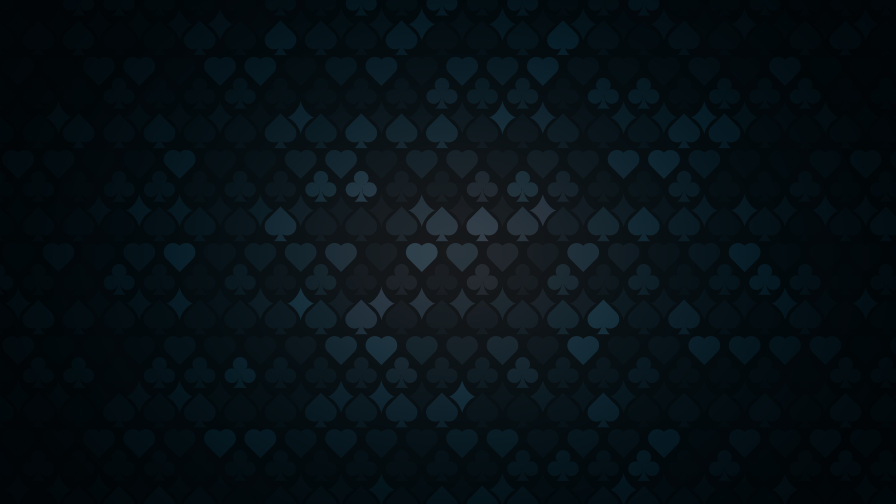
Give the GLSL for this pattern, as a WebGL 2 fragment shader.

```glsl
#version 300 es
precision highp float;
// Staggered rows of hearts, clubs, diamonds and spades under a soft central glow.
// Each suit is a distance function on its own repeating lattice; a hash per cell
// varies its brightness and tint, and radial gradients colour the whole.

#define COLUMNS 22.2           // repeats across the canvas
#define PERIOD 2.306           // height of a four-suit group, in columns
#define FIRST_HEART vec2(0.45, 1.77)
#define GLOW_CENTRE vec2(0.51, 0.5)
#define GLOW_FALLOFF 26.0
#define FAINTEST 0.16          // tone of the dimmest suit
#define EDGE_COLOR vec3(0.003, 0.018, 0.027)
#define TEAL_COLOR vec3(0.010, 0.055, 0.075)
#define CORE_COLOR vec3(0.085, 0.093, 0.103)
#define TEAL_LIGHT vec3(0.012, 0.090, 0.120)
#define CORE_LIGHT vec3(0.125, 0.165, 0.190)

uniform vec2 u_resolution;
out vec4 fragColor;

float hash(vec3 p) {
    p = fract(p * vec3(0.1031, 0.1130, 0.0973));
    p += dot(p, p.yzx + 33.33);
    return fract((p.x + p.y) * p.z);
}

float dot2(vec2 v) { return dot(v, v); }

// Heart with its tip at the origin, about 1.1 tall
float heartUnit(vec2 p) {
    p.x = abs(p.x);
    if (p.x + p.y > 1.0) return length(p - vec2(0.25, 0.75)) - 0.35355;
    float d = min(dot2(p - vec2(0.0, 1.0)), dot2(p - 0.5 * max(p.x + p.y, 0.0)));
    return sqrt(d) * sign(p.x - p.y);
}

float heart(vec2 p) {
    return heartUnit(p / 0.65 + vec2(0.0, 0.55)) * 0.65;
}

// Flared foot shared by clubs and spades
float stem(vec2 p, float top, float bottom) {
    float t = clamp((top - p.y) / (top - bottom), 0.0, 1.0);
    float side = (abs(p.x) - 0.03 - 0.13 * t * t * t) * 0.8;
    return max(side, max(p.y - top, bottom - p.y));
}

float club(vec2 p) {
    vec2 q = vec2(abs(p.x), p.y);
    float leaves = min(length(q - vec2(0.0, 0.2)), length(q - vec2(0.205, -0.08))) - 0.18;
    float middle = length(p - vec2(0.0, 0.01)) - 0.075;
    return min(min(leaves, middle), stem(p, 0.0, -0.38));
}

// Diamond with four concave arcs for sides
float diamond(vec2 p) {
    vec2 q = abs(p) / vec2(0.32, 0.40);
    float arc = (1.709 - length(q - 1.6)) * 0.35;
    return max(arc, (q.x + q.y - 1.0) * 0.25);
}

float spade(vec2 p) {
    float leaf = heartUnit(vec2(p.x, 0.43 - p.y) / 0.65) * 0.65;
    return min(leaf, stem(p, -0.05, -0.43));
}

float suitDistance(int suit, vec2 p) {
    if (suit == 0) return heart(p);
    if (suit == 1) return club(p);
    if (suit == 2) return diamond(p);
    return spade(p);
}

void main() {
    vec2 canvas = gl_FragCoord.xy / u_resolution.x;
    vec2 fromTop = vec2(canvas.x, u_resolution.y / u_resolution.x - canvas.y);
    vec2 p = fromTop * COLUMNS - FIRST_HEART;
    float pixel = COLUMNS / u_resolution.x;

    // Radial light: grey core inside a wide teal halo
    vec2 aspect = vec2(1.0, u_resolution.y / u_resolution.x);
    vec2 away = (gl_FragCoord.xy / u_resolution - GLOW_CENTRE) * aspect * vec2(1.0, 1.3);
    float r = length(away);
    float core = exp(-r * r * GLOW_FALLOFF);
    float halo = 1.0 - smoothstep(0.10, 0.60, r);
    vec3 color = mix(mix(EDGE_COLOR, TEAL_COLOR, halo), CORE_COLOR, core);
    vec3 light = mix(TEAL_LIGHT * mix(0.2, 1.0, halo), CORE_LIGHT, core);

    // Row offset of each suit within a group; clubs and spades shift half a column
    vec4 rows = vec4(0.0, 0.54, 1.14, 1.47);
    vec2 cell = vec2(1.0, PERIOD);
    for (int suit = 0; suit < 4; suit++) {
        vec2 g = (p - vec2(0.5 * float(suit % 2), rows[suit])) / cell;
        vec2 id = floor(g + 0.5);
        vec2 q = (g - id) * cell * vec2(1.0, -1.0);
        float cover = 1.0 - smoothstep(-0.6, 0.6, suitDistance(suit, q) / pixel);
        vec3 key = vec3(id + 40.0, float(suit) * 7.0 + 3.0);
        float h = hash(key);
        float tone = mix(FAINTEST, 1.0, h * h);
        vec3 tint = mix(vec3(1.15, 0.94, 1.0), vec3(0.85, 1.05, 1.08), hash(key + 17.0));
        color += light * tint * tone * cover;
    }
    fragColor = vec4(color, 1.0);
}
```
